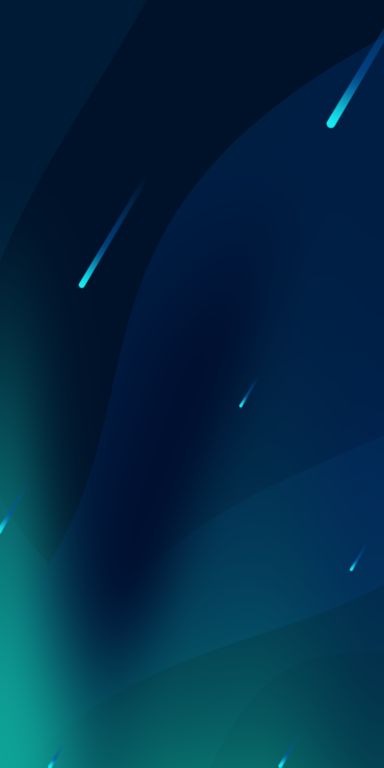
Write a Shadertoy shader that draws this background.

```glsl
const vec3 NIGHT = vec3(0.0, 0.07, 0.165);
const vec3 DUSK = vec3(0.0, 0.105, 0.21);
const vec3 NAVY = vec3(0.0, 0.113, 0.26);
const vec3 SHADOW = vec3(0.0, 0.06, 0.19);
const vec3 SEA = vec3(0.035, 0.49, 0.48);
const vec3 TEAL = vec3(0.06, 0.66, 0.61);
const vec3 CYAN = vec3(0.08, 0.92, 0.95);
const vec3 BLUE = vec3(0.01, 0.34, 0.66);

// Cubic Bernstein curve through c.x and c.w
float cubic(vec4 c, float t) {
    float s = 1.0 - t;
    return s * s * s * c.x + 3.0 * s * t * (s * c.y + t * c.z) + t * t * t * c.w;
}

float edge(float d, float blur) {
    return smoothstep(-blur, blur, d);
}

float bell(float x, float width) {
    return exp(-x * x / (width * width));
}

// Tapered streak: x is coverage, y is the position from head to tail
vec2 meteor(vec2 p, vec2 head, float len, float radius, float blur) {
    vec2 dir = normalize(vec2(0.52, 0.87));
    vec2 q = p - head;
    float along = clamp(dot(q, dir), 0.0, len);
    float t = along / len;
    float d = length(q - dir * along) - radius * mix(1.0, 0.75, t);
    return vec2(edge(-d, blur) * (1.0 - t), t);
}

void mainImage(out vec4 fragColor, in vec2 fragCoord) {
    vec2 p = fragCoord / iResolution.xy * vec2(1.0, 2.0);
    float blur = 1.0 / iResolution.x;

    // Regions bounded by long curves
    float corner = edge(cubic(vec4(0.383, 0.255, 0.092, 0.0), (2.0 - p.y) / 0.682) - p.x, blur);
    float sweep = edge(p.x - cubic(vec4(1.0, 0.047, 0.495, 0.0), (1.904 - p.y) / 1.532), blur);
    float upperWave = edge(cubic(vec4(0.0, 0.635, 0.711, 0.867), p.x) - p.y, blur);
    float lowerWave = edge(cubic(vec4(-0.057, 0.32, 0.302, 0.477), p.x) - p.y, blur);
    float mound = edge(cubic(vec4(0.0, 0.326, 0.294, 0.302), (p.x - 0.547) / 0.453) - p.y, blur);

    vec3 col = mix(NIGHT, DUSK, corner);
    col = mix(col, NAVY, sweep);

    // Slanted shadow, steeper on its right side
    float across = p.x - 0.36 - 0.34 * (p.y - 0.5);
    float shade = bell(across, across < 0.0 ? 0.22 : 0.13);
    shade *= smoothstep(0.1, 0.6, p.y) * (1.0 - smoothstep(1.0, 1.6, p.y));
    col = mix(col, SHADOW, shade * sweep);

    // Glow rising from the floor, cooler towards the right
    float right = smoothstep(0.65, 1.0, p.x);
    float rise = exp(-2.3 * p.y) * (1.0 - 0.55 * right);
    rise *= mix(1.0, smoothstep(-0.06, 0.2, across), smoothstep(0.05, 0.5, p.y));
    rise *= 1.0 - 0.35 * bell(p.x - 0.24, 0.13);
    col = mix(col, SEA, rise * 0.92);
    col.b += 0.035 * right * bell(p.y - 0.65, 0.45);

    // Glow along the left side
    float climb = smoothstep(1.6, 0.0, p.y);
    col = mix(col, TEAL, 0.9 * climb * bell(p.x, mix(0.2, 0.13, smoothstep(0.0, 0.9, p.y))));

    // Faint overlapping waves
    col += vec3(0.003, 0.026, 0.036) * upperWave * smoothstep(0.3, 0.65, p.x);
    col *= mix(vec3(1.0), vec3(0.95, 0.91, 0.86), lowerWave * smoothstep(0.0, 0.6, p.x));
    col *= mix(1.0, 0.96, mound);

    // Meteors: head position, length, radius
    vec4 meteors[7] = vec4[7](
        vec4(0.862, 1.678, 0.42, 0.0115), vec4(0.213, 1.258, 0.33, 0.008),
        vec4(0.627, 0.943, 0.09, 0.004), vec4(0.915, 0.517, 0.08, 0.004),
        vec4(-0.003, 0.615, 0.15, 0.006), vec4(0.13, 0.003, 0.07, 0.005),
        vec4(0.73, 0.005, 0.095, 0.005));
    for (int i = 0; i < 7; i++) {
        vec4 m = meteors[i];
        vec2 trail = meteor(p, m.xy, m.z, m.w, blur);
        vec3 tint = mix(CYAN, BLUE, smoothstep(0.0, 0.4, trail.y));
        col = mix(col, tint, trail.x);
    }

    fragColor = vec4(clamp(col, 0.0, 1.0), 1.0);
}
```
